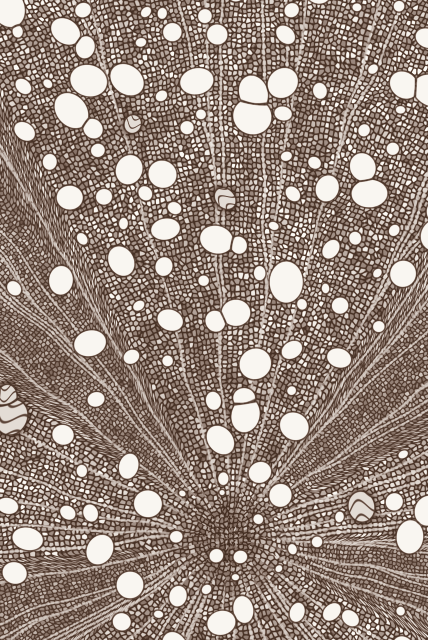
This texture is drawn by a WebGL 2 fragment shader. Its source:

```glsl
#version 300 es
precision highp float;

uniform vec2 u_resolution;
out vec4 fragColor;

// Lengths are fractions of the canvas height
const float TAU = 6.2831853;
const vec2 PITH = vec2(0.358, 0.16);
const vec2 CELL = vec2(0.0073, 0.0082);      // across and along a file
const float WEDGES = 30.0;
const float RAY_WIDTH = 0.0026;
const float VESSEL_SPACING = 0.060;
const vec2 VESSEL_RADIUS = vec2(0.0065, 0.029);
const float VESSEL_CHANCE = 0.88;
const float VESSEL_WALL = 0.0028;
const float BLOCKED_SHARE = 0.05;
const vec4 BAND_ANGLES = vec4(0.72, 2.3, 3.5, 6.05);
const vec3 WALL_COLOR = vec3(0.20, 0.13, 0.085);
const vec3 LUMEN_COLOR = vec3(0.985, 0.975, 0.955);
const vec3 TONE_CURVE = vec3(1.0, 1.12, 1.15);

float hash(vec2 p) {
  vec3 q = fract(vec3(p.xyx) * vec3(0.1031, 0.1030, 0.0973));
  q += dot(q, q.yzx + 33.33);
  return fract((q.x + q.y) * q.z);
}

vec2 hash2(vec2 p) {
  return vec2(hash(p), hash(p + 71.7));
}

float noise(vec2 p) {
  vec2 i = floor(p), f = fract(p);
  f = f * f * (3.0 - 2.0 * f);
  return mix(mix(hash(i), hash(i + vec2(1, 0)), f.x),
             mix(hash(i + vec2(0, 1)), hash(i + 1.0), f.x), f.y);
}

// Sectors of dense tissue with few vessels
float denseBand(vec2 fromPith) {
  vec4 gap = cos(atan(fromPith.y, fromPith.x) - BAND_ANGLES);
  float closest = max(max(gap.x, gap.y), max(gap.z, gap.w));
  return smoothstep(0.965, 0.99, closest) * smoothstep(0.08, 0.2, length(fromPith));
}

// Packed cells: x is the distance from the wall, y a random value per cell
vec2 cells(vec2 p) {
  vec2 home = floor(p);
  float first = 9.0, second = 9.0, seed = 0.0;
  for (int y = -1; y <= 1; y++)
  for (int x = -1; x <= 1; x++) {
    vec2 id = home + vec2(x, y);
    vec2 jitter = (hash2(id + 300.0) - 0.5) * vec2(0.45, 0.8);
    float d = length(id + 0.5 + jitter - p);
    second = min(second, max(first, d));
    if (d < first) { first = d; seed = hash(id + 517.0); }
  }
  return vec2(second - first, seed);
}

// Bright chain of long ray cells
float rayLine(float across, float along, float seed) {
  float link = abs(fract(along / (CELL.y * 2.2) + seed * 9.0) - 0.5);
  return smoothstep(RAY_WIDTH, RAY_WIDTH * 0.35, across) * mix(1.0, 0.5, smoothstep(0.36, 0.47, link));
}

float tissueTone(vec2 p) {
  vec2 q = p - PITH;
  float band = denseBand(q);
  q += 0.009 * (vec2(noise(p * 17.0), noise(p * 17.0 + 40.0)) - 0.5);
  float r = length(q);

  // Wedges of parallel cell files with irregular edges
  float turn = fract(atan(q.y, q.x) / TAU) * WEDGES;
  float edgeId = floor(turn + 0.5);
  float edgeSeed = hash(vec2(mod(edgeId, WEDGES), 8.0));
  float edge = edgeId + (edgeSeed - 0.5) * 0.6;
  float wedge = mod(turn < edge ? edgeId - 1.0 : edgeId, WEDGES);
  float axis = (wedge + 0.5) * TAU / WEDGES;
  vec2 dir = vec2(cos(axis), sin(axis));
  vec2 local = r < 0.035 ? q : vec2(dot(q, vec2(-dir.y, dir.x)), dot(q, dir));
  vec2 grid = local / (CELL * mix(1.0, 0.82, band)) + wedge * 57.0;
  vec2 cell = cells(grid);

  float patchTone = noise(p * 9.0 + 5.0) * 0.6 + noise(p * 28.0) * 0.4;
  float lumen = smoothstep(0.06, 0.46, cell.x) * mix(0.42, 0.98, cell.y);
  float tone = 0.09 + lumen * mix(0.72, 1.12, patchTone);
  tone = mix(tone, tone * 0.72 + 0.06, band);

  // Rays along wedge edges and along some files
  float outer = smoothstep(0.04, 0.12, r);
  float edgeRay = rayLine(abs(turn - edge) * TAU / WEDGES * r, r, edgeSeed);
  float fileId = floor(grid.x);
  float fileSeed = hash(vec2(fileId, wedge + 20.0));
  float fileRay = rayLine(abs(grid.x - fileId - 0.5) * CELL.x, local.y, fileSeed);
  fileRay *= step(0.89 - 0.1 * band, fileSeed);
  tone = mix(tone, 0.86, max(edgeRay, fileRay) * outer * 0.8);
  return tone * mix(0.75, 1.0, smoothstep(0.02, 0.1, r));
}

float sectionTone(vec2 p, float soft) {
  // Nearest two vessels
  vec2 home = floor(p / VESSEL_SPACING), inside = vec2(0);
  float near = 1.0, next = 1.0, seed = 0.0;
  for (int y = -1; y <= 1; y++)
  for (int x = -1; x <= 1; x++) {
    vec2 id = home + vec2(x, y);
    vec2 center = (id + 0.5 + 0.75 * (hash2(id + 90.0) - 0.5)) * VESSEL_SPACING;
    vec2 q = center - PITH;
    if (hash(id + 13.0) > VESSEL_CHANCE * (1.0 - 0.8 * denseBand(q))) continue;
    float radius = mix(VESSEL_RADIUS.x, VESSEL_RADIUS.y, pow(hash(id + 37.0), 1.4));
    radius *= mix(0.5, 1.0, smoothstep(0.03, 0.25, length(q)));
    float tilt = hash(id + 151.0) * TAU, stretch = 1.0 + 0.18 * hash(id + 211.0);
    vec2 l = mat2(cos(tilt), sin(tilt), -sin(tilt), cos(tilt)) * (p - center);
    l /= radius * vec2(stretch, 1.0 / stretch);
    float d = (length(l) - 1.0) * radius;
    next = min(next, max(near, d));
    if (d < near) { near = d; inside = l; seed = hash(id + 401.0); }
  }
  float blocked = step(seed, BLOCKED_SHARE) * step(near, 0.5);
  float tone = tissueTone(p);
  tone *= 1.0 - 0.5 * blocked * smoothstep(0.012, 0.0, near);
  tone = mix(tone, 0.12, 0.85 * smoothstep(VESSEL_WALL + soft, VESSEL_WALL * 0.4, near));

  // Clear lumen, or membranes crossing a blocked one
  float shared = 0.5 * (VESSEL_WALL - next + near);
  float open = smoothstep(soft, -soft, max(near, shared));
  float fold = abs(sin(inside.x * 3.2 + 1.5 * sin(inside.y * 2.5 + seed * 300.0)));
  float lumen = mix(0.99, mix(0.2, 0.88, smoothstep(0.08, 0.4, fold)), blocked);
  return mix(tone, lumen, open);
}

void main() {
  float pixel = 1.0 / u_resolution.y;
  float tone = 0.0;
  for (int i = 0; i < 4; i++) {
    vec2 offset = vec2(i & 1, i >> 1) * 0.5 - 0.25;
    tone += 0.25 * sectionTone((gl_FragCoord.xy + offset) * pixel, max(0.0008, 0.5 * pixel));
  }
  vec3 ramp = pow(vec3(clamp(tone, 0.0, 1.0)), TONE_CURVE);
  fragColor = vec4(mix(WALL_COLOR, LUMEN_COLOR, ramp), 1.0);
}
```
